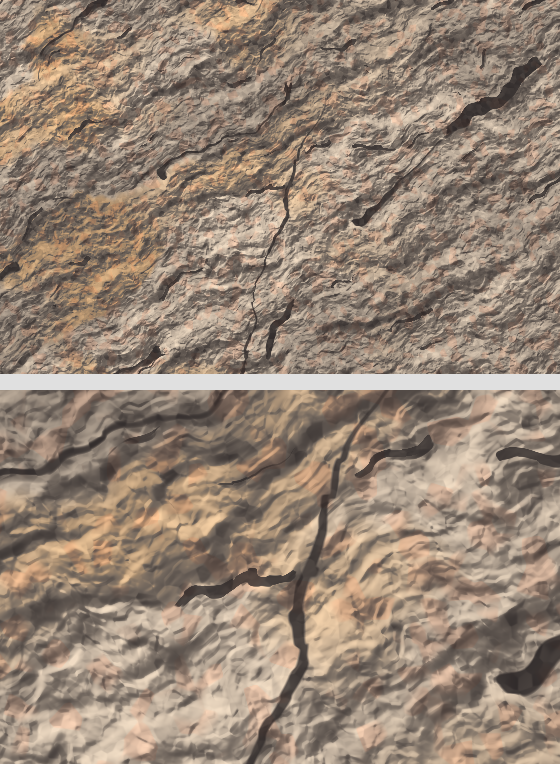
Top, the full canvas; bottom, a detail of the centre.
Give the GLSL for this texture, as a WebGL 1 fragment shader.

```glsl
precision highp float;
// Weathered rock face: slanting ledges, gritty facets, ochre stains and a thin crack.
uniform vec2 u_resolution;

const vec2 GRAIN_DIR = vec2(0.87, 0.49);
const vec2 TO_LIGHT = vec2(-0.49, 0.87);
const vec3 SHADOW = vec3(0.18, 0.16, 0.16);
const vec3 PALE = vec3(0.82, 0.75, 0.67);
const vec3 OCHRE_TINT = vec3(1.03, 0.92, 0.77);
const vec3 RUST_TINT = vec3(1.05, 0.94, 0.90);

vec2 hash2(vec2 p) {
  vec3 q = fract(p.xyx * vec3(0.1031, 0.1030, 0.0973));
  q += dot(q, q.yzx + 33.33);
  return fract((q.xx + q.yz) * q.zy);
}

// Cellular noise: tilted plates of random height, blended at their borders.
float plates(vec2 p, float sharpness) {
  vec2 cell = floor(p), f = p - cell;
  float sum = 0.0, total = 0.0;
  for (int j = -1; j <= 1; j++) {
    for (int i = -1; i <= 1; i++) {
      vec2 o = vec2(float(i), float(j));
      vec2 d = o + hash2(cell + o) - f;
      vec2 tilt = hash2(cell + o + 71.7);
      float height = fract(tilt.x * 13.0 + tilt.y * 29.0);
      float weight = exp(-sharpness * dot(d, d));
      sum += weight * (height + 0.7 * dot(tilt - 0.5, d));
      total += weight;
    }
  }
  return sum / total;
}

// Coordinates along and across the slanting grain of the rock.
vec2 alongGrain(vec2 p, float stretch) {
  return vec2(dot(p, GRAIN_DIR), dot(p, TO_LIGHT) * stretch);
}

// Layered sines that bend straight borders.
vec2 bend(vec2 p) {
  vec2 w = 0.016 * sin(p.yx * vec2(15.0, 18.0) + vec2(0.7, 2.1));
  w += 0.007 * sin(p.yx * vec2(43.0, 37.0) + p * 21.0);
  return w + 0.003 * sin(p.yx * vec2(97.0, 109.0) + p * 53.0);
}

// Rough surface height: plates from broad lumps down to grit.
float relief(vec2 p) {
  float h = 0.0, freq = 6.0, stretch = 1.9;
  for (int i = 0; i < 5; i++) {
    h += plates(alongGrain(p, stretch) * freq + freq, 10.0) / freq;
    freq *= 2.1;
    stretch = mix(stretch, 1.2, 0.3);
  }
  return h;
}

// Shadow cast below the lip of a ledge; higher drops give wider bands.
float ledgeShadow(vec2 p, float freq, float minDrop) {
  vec2 q = alongGrain(p, 1.9) * freq + 5.0 * freq;
  float here = plates(q, 38.0);
  float shade = 0.0;
  for (int i = 1; i <= 3; i++) {
    float reach = float(i) / 3.0;
    float drop = plates(q + vec2(0.0, 0.21 * reach), 38.0) - here;
    shade = max(shade, smoothstep(0.0, 0.14, drop - minDrop - 0.4 * reach));
  }
  return shade;
}

// Wandering crack that leans right as it climbs and fades in places.
float crack(vec2 p, float base, float width) {
  float x = base + 0.2 * p.y + 0.15 * p.y * p.y;
  x += 0.011 * sin(p.y * 19.0) + 0.005 * sin(p.y * 47.0 + 1.0);
  float opening = width * (0.55 + 0.45 * sin(p.y * 13.0 + 2.0));
  float line = 1.0 - smoothstep(opening, opening + 0.003, abs(p.x - x));
  return line * (1.0 - smoothstep(0.6, 0.85, p.y));
}

void main() {
  vec2 p = gl_FragCoord.xy / u_resolution.y;
  float grit = plates(p * 85.0, 14.0);
  float chips = plates(alongGrain(p, 1.3) * 38.0, 12.0);
  float patches = plates(alongGrain(p + bend(p), 1.5) * 3.2 + 9.0, 5.0);
  vec2 ragged = p + bend(p) + 0.012 * (chips - 0.5) + 0.004 * (grit - 0.5);

  // Directional light on the slopes, calmer on the smooth crust.
  vec2 stepToLight = TO_LIGHT * 0.0015;
  vec2 soft = p + 0.6 * bend(p);
  float slope = (relief(soft - stepToLight) - relief(soft + stepToLight)) / 0.003;
  float lit = 0.55 * slope / (1.0 + 0.55 * abs(slope));
  float tone = 0.62 + lit * mix(0.36, 0.54, patches);
  tone += 0.24 * (grit - 0.5) + 0.10 * (chips - 0.5) + 0.20 * (patches - 0.5);

  // Ledges and crack fall into deep shade.
  float shade = max(ledgeShadow(ragged, 3.3, 0.22), 0.9 * ledgeShadow(ragged, 9.0, 0.28));
  shade = max(shade, 0.9 * crack(p + 0.012 * (chips - 0.5), 0.64, 0.004));
  tone = mix(tone, 0.03 + 0.12 * grit, shade);

  // Mineral stains: ochre mostly on the left, rusty flecks everywhere.
  vec3 color = mix(SHADOW, PALE, clamp(tone, -0.15, 1.2));
  float stain = plates(alongGrain(ragged, 1.7) * 4.0 + 31.0, 6.0);
  float ochre = smoothstep(0.5, 0.8, stain) * (1.0 - smoothstep(0.35, 1.3, p.x));
  float rust = smoothstep(0.6, 0.85, plates(p * 50.0 + 17.0, 12.0));
  color *= mix(vec3(1.0), OCHRE_TINT, ochre * smoothstep(0.3, 0.8, tone));
  color *= mix(vec3(1.0), RUST_TINT, 0.7 * rust);
  gl_FragColor = vec4(color, 1.0);
}
```
